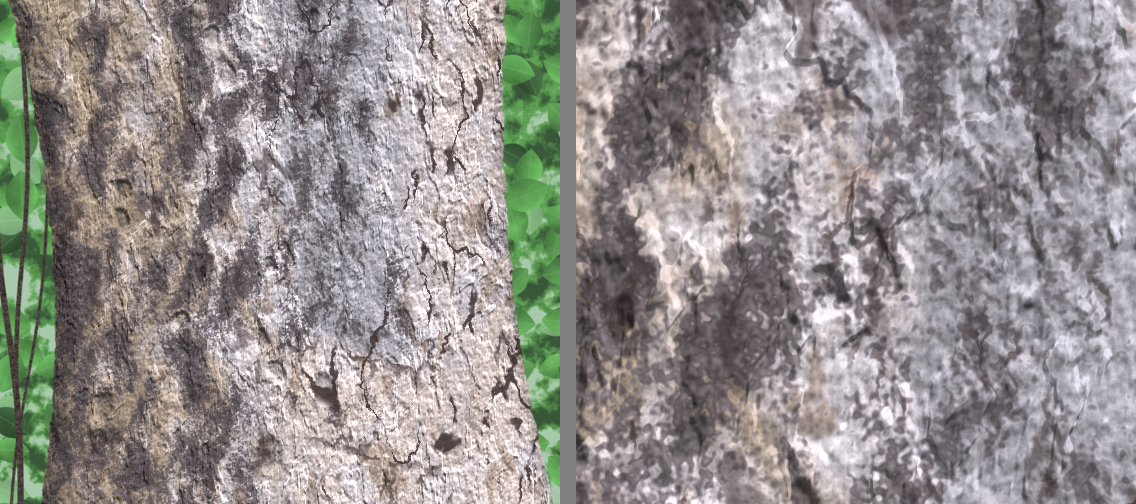
Left, the full canvas; right, a detail of the centre.
A Shadertoy shader for this texture:

```glsl
vec2 hash2(vec2 c) {
    vec3 q = fract(c.xyx * vec3(.1031, .1030, .0973));
    q += dot(q, q.yzx + 33.33);
    return fract((q.xx + q.yz) * q.zy);
}

float corner(vec2 cell, vec2 f, vec2 o) {
    return dot(hash2(cell + o) * 2. - 1., f - o);
}

float gradientNoise(vec2 p) {
    vec2 c = floor(p), f = fract(p);
    vec2 u = f * f * f * (f * (f * 6. - 15.) + 10.);
    return mix(mix(corner(c, f, vec2(0)), corner(c, f, vec2(1, 0)), u.x),
               mix(corner(c, f, vec2(0, 1)), corner(c, f, vec2(1)), u.x), u.y);
}

float fbm(vec2 p) {
    float sum = 0., amp = 1.;
    for (int i = 0; i < 5; i++) {
        sum += amp * gradientNoise(p);
        p = p * 2.03 + 17.3;
        amp *= .55;
    }
    return sum;
}

float bell(float x) { return exp(-x * x); }

vec2 warp(vec2 p) {
    return p + .025 * vec2(fbm(p * 7. + 40.), fbm(p * 7. + 80.));
}

// Flaking plates, rough grain and scattered hollows
float barkHeight(vec2 p) {
    vec2 q = warp(p);
    float h = .36 * smoothstep(-.03, .04, fbm(q * vec2(9, 4) + 5.));
    h += .3 * smoothstep(.1, .17, fbm(q * vec2(17, 8) + 25.));
    h += .42 * fbm(q * vec2(24, 15) + 30.) + .3 * fbm(p * vec2(85, 65));
    for (int i = 0; i < 18; i++) {
        vec2 center = hash2(vec2(i, 7.)) * vec2(.6, 1.) + vec2(.06, 0);
        float radius = .014 + .022 * hash2(vec2(i, 3.)).x;
        h -= .9 * smoothstep(radius, radius * .5, length((q - center) * vec2(1.1, .8)));
    }
    return h;
}

// Layers of pointed leaves over blurred foliage
vec3 foliage(vec2 p, float px) {
    vec3 deep = vec3(.22, .34, .22), green = vec3(.37, .63, .33), pale = vec3(.66, .79, .67);
    float blur = fbm(p * 15. + 3.);
    vec3 col = mix(deep, green, smoothstep(-.3, .1, blur));
    col = mix(col, pale, smoothstep(.05, .3, blur + .25 * (.5 - p.y)));
    for (int i = 0; i < 4; i++) {
        float k = float(i), scale = 12. - k;
        vec2 g = p * scale + hash2(vec2(k, 21.)) * 9.;
        vec2 id = floor(g), rnd = hash2(id + k * 31.);
        float a = rnd.x * 6.28;
        vec2 r = mat2(cos(a), sin(a), -sin(a), cos(a)) * (fract(g) - .5);
        float d = abs(r.y) - .29 * (1. - r.x * r.x / .2);
        float mask = smoothstep(px * scale, -px * scale, d) * step(.55, rnd.y);
        vec3 leaf = mix(deep, green, smoothstep(.5, .75, rnd.y)) * (.98 + .7 * r.y + .25 * blur);
        leaf = mix(leaf, pale, .15 * smoothstep(.025, .005, abs(r.y)) + .5 * step(.92, rnd.y));
        col = mix(col, leaf, mask);
    }
    return col;
}

void mainImage(out vec4 fragColor, in vec2 fragCoord) {
    vec2 uv = fragCoord / iResolution.xy, p = fragCoord / iResolution.y;
    float px = 1. / iResolution.y, v = uv.y;
    vec2 q = warp(p);

    // Trunk outline; t runs across it from left to right
    float wobble = .008 * fbm(vec2(v * 18., 2.));
    float left = .098 - .2 * (v - .35) * (v - .35) + wobble;
    float right = .898 + .15 * (v - .78) * (v - .78) - wobble;
    float t = (uv.x - left) / (right - left);

    // Bare wood: dull ochre on the left, pinkish white on the right
    float tone = fbm(q * vec2(13, 8) + 60.);
    vec3 ochre = vec3(.65, .58, .51), white = vec3(.84, .81, .84), cream = vec3(.84, .78, .76);
    vec3 bark = mix(ochre, white, smoothstep(.05, .55, t + .4 * tone));
    float ledgeY = .29 + .03 * sin(uv.x * 17. - 8.) + .02 * fbm(vec2(p.x * 11., 4.));
    float below = smoothstep(.03, -.02, v - ledgeY) * smoothstep(.4, .52, t);
    float creamy = max(below, smoothstep(.72, .95, t));
    bark = mix(bark, cream, creamy * smoothstep(-.4, .3, tone + .1));
    bark = mix(bark, vec3(.63, .55, .5), .75 * smoothstep(.15, .45, fbm(q * vec2(18, 8) + 90.)));

    // Blue-grey crust and dark lichen stains, broken up by speckle
    float speckle = .9 * gradientNoise(p * 75.) + gradientNoise(p * 150.) + 1.2 * gradientNoise(p * 225.);
    float crust = bell((t - .64) / .14) * (1. - below) + .7 * fbm(q * vec2(13, 6) + 110.);
    bark = mix(bark, vec3(.65, .64, .68), .85 * smoothstep(.3, .7, crust + .3 * speckle));
    float stain = 1.1 * fbm(q * vec2(17, 8) + 150.) + .45 * speckle - .15;
    stain += .42 * bell((t - .05) / .12) * smoothstep(1., .75, v);
    stain += .34 * bell((t - .38 + .1 * (1. - v)) / .09) + .24 * bell((t - .56) / .13) * (1. - below);
    stain -= .25 * smoothstep(.68, .85, t) + .25 * below;
    bark = mix(bark, vec3(.32, .29, .31), .88 * smoothstep(-.08, .36, stain));

    // Relief lit from above, with grain
    float h = barkHeight(p);
    float slope = h - barkHeight(p + vec2(.002, .005));
    bark *= 1. + clamp(slope * 1.15, -.55, .26);
    bark += .14 * speckle;
    bark *= .99 + .16 * clamp(h - .2, -.9, .5);

    // Branching cracks, short fissures denser at the right edge, and two ledges
    vec2 jag = p + .016 * vec2(fbm(p * 28. + 8.), fbm(p * 28. + 50.));
    float crackMask = smoothstep(-.02, .12, gradientNoise(p * 6. + 9.)) * smoothstep(.4, .55, t);
    float crack = crackMask * smoothstep(.024, .008, abs(gradientNoise(jag * vec2(12, 6) + 200.)));
    float fissureMask = smoothstep(.08, .22, gradientNoise(q * vec2(24, 11) + 70.));
    float fissure = smoothstep(.1, .03, abs(gradientNoise(jag * vec2(36, 9) + 55.)));
    crack = max(crack, fissure * fissureMask * mix(.6, 1., smoothstep(.68, .8, t)));
    for (int i = 0; i < 2; i++) {
        float d = ledgeY - float(i) * .19 - v + .05 * fbm(q * 13.);
        float lip = smoothstep(-.003, .002, d) * smoothstep(.02, .002, d);
        float span = smoothstep(.42, .5, uv.x) * smoothstep(.86, .78, uv.x);
        crack = max(crack, .8 * lip * span * smoothstep(-.2, .15, fbm(p * 13. + 33.)));
    }
    bark = mix(bark, vec3(.23, .18, .18), .85 * crack);
    bark *= mix(.7, 1., smoothstep(0., .07, t)) * mix(.8, 1., smoothstep(1., .97, t));

    // Foliage with dark twigs beside the trunk
    vec3 col = foliage(p, px);
    for (int i = 0; i < 3; i++) {
        float k = float(i);
        float x = .012 + .03 * k + (k - .8) * .09 * (v - .4) + .008 * sin(v * 9. + k * 2.);
        float twig = smoothstep(px, -px, abs(p.x - x) - .006 + .0015 * k);
        col = mix(col, vec3(.28, .23, .23) + .1 * speckle, twig);
    }
    float edge = min(t, 1. - t) * (right - left);
    col = mix(col, bark, smoothstep(-px, px, edge));
    fragColor = vec4(clamp(col, 0., 1.), 1.);
}
```
